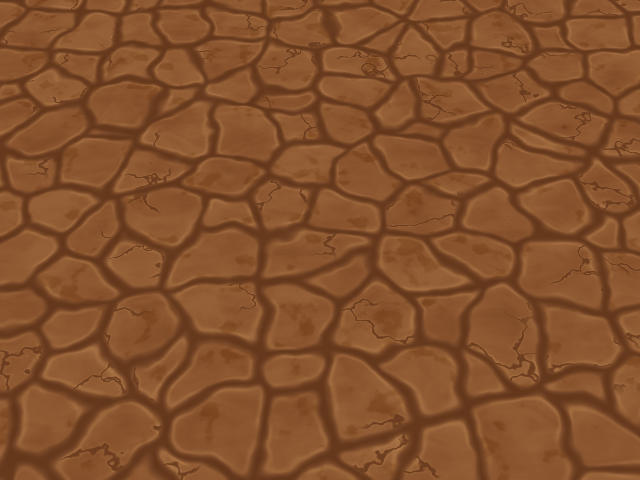
This texture is drawn by a Shadertoy shader. Its source:

```glsl
vec2 hash2(vec2 p) {
    vec3 q = fract(p.xyx * vec3(0.1031, 0.1030, 0.0973));
    q += dot(q, q.yzx + 33.33);
    return fract((q.xx + q.yz) * q.zy);
}

float noise(vec2 p) {
    vec2 i = floor(p), f = fract(p);
    f = f * f * (3.0 - 2.0 * f);
    float low = mix(hash2(i).x, hash2(i + vec2(1, 0)).x, f.x);
    float high = mix(hash2(i + vec2(0, 1)).x, hash2(i + vec2(1, 1)).x, f.x);
    return mix(low, high, f.y);
}

float fbm(vec2 p) {
    float sum = 0.0, amp = 0.53;
    for (int i = 0; i < 4; i++) {
        sum += amp * noise(p);
        p = mat2(1.6, 1.2, -1.2, 1.6) * p + 7.3;
        amp *= 0.5;
    }
    return sum;
}

float smoothMin(float a, float b, float k) {
    float h = clamp(0.5 + 0.5 * (b - a) / k, 0.0, 1.0);
    return mix(b, a, h) - k * h * (1.0 - h);
}

// Offset to a cell's site in xy, its size weight in z
vec3 site(vec2 cell, vec2 p) {
    return vec3(cell + 0.08 + 0.84 * hash2(cell) - p, 0.34 * hash2(cell + 71.0).x);
}

// Weighted Voronoi: rounded distance to the border in x, cell id in yz
vec3 stones(vec2 p, float rounding) {
    vec2 base = floor(p), id = base;
    vec3 own = vec3(0);
    float best = 1e3;
    for (int j = -2; j <= 2; j++)
    for (int i = -2; i <= 2; i++) {
        vec2 cell = base + vec2(i, j);
        vec3 s = site(cell, p);
        float d = dot(s.xy, s.xy) - s.z;
        if (d < best) { best = d; own = s; id = cell; }
    }
    float edge = 2.0;
    for (int j = -2; j <= 2; j++)
    for (int i = -2; i <= 2; i++) {
        if (i == 0 && j == 0) continue;
        vec3 s = site(id + vec2(i, j), p);
        float d = dot(s.xy, s.xy) - s.z - best;
        edge = smoothMin(edge, 0.5 * d / length(s.xy - own.xy), rounding);
    }
    return vec3(edge, id);
}

void mainImage(out vec4 fragColor, in vec2 fragCoord) {
    // Ground plane receding upwards
    vec2 uv = fragCoord / iResolution.y;
    float nearness = 1.0 - 0.38 * uv.y;
    vec2 ground = 5.9 * vec2(uv.x - 0.5 * iResolution.x / iResolution.y, 1.1 * uv.y) / nearness + 30.0;
    float pixel = 5.9 / (iResolution.y * nearness * nearness);

    // Wobbly stone outlines
    vec2 bend = vec2(noise(ground * 2.3), noise(ground * 2.3 + 19.0)) - 0.5;
    vec3 stone = stones(ground + 0.22 * bend, 0.09);
    float edge = stone.x + 0.045 * (noise(ground * 6.0) - 0.5);
    vec2 tone = hash2(stone.yz + 13.0);
    vec2 local = ground + 9.0 * tone;

    // Painted mottling on the faces
    float blotch = fbm(local * 1.7 + 0.8 * fbm(local * 2.5));
    float strokes = fbm(local * vec2(3.5, 7.0) + 2.0 * bend);
    float light = 0.62 + 1.3 * (blotch - 0.5) + 0.7 * (strokes - 0.5) + 0.3 * (tone.x - 0.5);
    light -= 0.16 * smoothstep(0.1, 0.45, edge);
    vec3 color = mix(vec3(0.51, 0.30, 0.16), vec3(0.585, 0.375, 0.215), clamp(light, 0.0, 1.0));
    color -= 0.05 * smoothstep(0.62, 0.75, fbm(local * 3.0 + 5.0));

    // Worn pale rim
    float rim = exp(-pow((edge - 0.115) / 0.03, 2.0));
    color += vec3(0.055, 0.055, 0.04) * rim * smoothstep(0.25, 0.7, noise(local * 3.0));

    // Ragged cracks with a lit lip
    vec2 ragged = vec2(fbm(local * 2.6), fbm(local * 2.6 + 31.0)) - 0.5;
    float crack = stones(local * 0.85 + 0.75 * ragged, 0.02).x;
    float broken = smoothstep(0.46, 0.62, noise(local * 1.3 + 3.0)) * step(0.3, tone.y);
    float lip = smoothstep(0.015, 0.035, crack) * (1.0 - smoothstep(0.035, 0.075, crack));
    color += vec3(0.03, 0.03, 0.02) * lip * broken;
    float line = 1.0 - smoothstep(0.006, 0.022 + pixel, crack);
    color = mix(color, vec3(0.40, 0.22, 0.11), 0.85 * line * broken);

    // Gaps: soft slope, dark core
    float slope = 1.0 - smoothstep(0.06 - pixel, 0.09 + pixel, edge);
    color = mix(color, vec3(0.45, 0.265, 0.145), slope);
    float core = 1.0 - smoothstep(0.02 - pixel, 0.052 + pixel, edge);
    color = mix(color, vec3(0.39, 0.215, 0.107), core * (0.75 + 0.25 * noise(ground * 4.0)));

    fragColor = vec4(color, 1.0);
}
```
